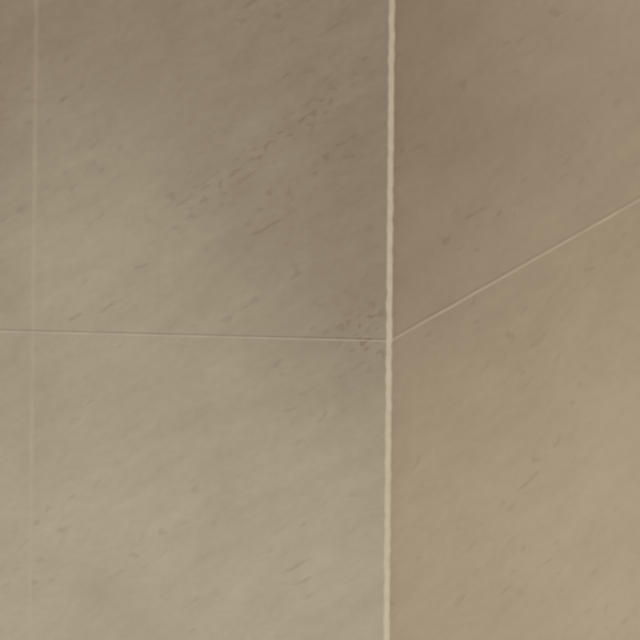
Write a WebGL 2 fragment shader that draws this texture.

```glsl
#version 300 es
precision highp float;
// Beige stone tiles meeting at a corner, with pale grout seams between them.
// Soft shade fields set the light on each wall; stretched gradient noise adds
// diagonal veins and pits; seams are distances to slightly wavering segments.
uniform vec2 u_resolution;
out vec4 fragColor;

const vec3 STONE_DARK = vec3(0.530, 0.473, 0.397);
const vec3 STONE_LIGHT = vec3(0.690, 0.640, 0.550);
const vec3 GROUT_DIM = vec3(0.690, 0.635, 0.545);
const vec3 GROUT_BRIGHT = vec3(0.775, 0.715, 0.620);

vec2 hashGradient(vec2 cell) {
  vec3 p = fract(cell.xyx * vec3(0.1031, 0.1030, 0.0973));
  p += dot(p, p.yzx + 33.33);
  float angle = 6.2832 * fract((p.x + p.y) * p.z);
  return vec2(cos(angle), sin(angle));
}

float gradientNoise(vec2 p) {
  vec2 i = floor(p), f = fract(p);
  vec2 w = f * f * f * (f * (f * 6.0 - 15.0) + 10.0);
  float a = dot(hashGradient(i), f);
  float b = dot(hashGradient(i + vec2(1, 0)), f - vec2(1, 0));
  float c = dot(hashGradient(i + vec2(0, 1)), f - vec2(0, 1));
  float d = dot(hashGradient(i + vec2(1, 1)), f - vec2(1, 1));
  return mix(mix(a, b, w.x), mix(c, d, w.x), w.y);
}

float fbm(vec2 p) {
  float sum = 0.0, amplitude = 0.5;
  for (int octave = 0; octave < 4; octave++) {
    sum += amplitude * gradientNoise(p);
    p = mat2(1.6, 1.2, -1.2, 1.6) * p + 7.3;
    amplitude *= 0.55;
  }
  return sum;
}

vec2 rotate(vec2 p, float angle) {
  float c = cos(angle), s = sin(angle);
  return vec2(c * p.x + s * p.y, c * p.y - s * p.x);
}

float blob(vec2 p, vec2 centre, vec2 radius) {
  vec2 d = (p - centre) / radius;
  return exp(-dot(d, d));
}

// Signed offset across a segment (x) and position along it (y, 0 to 1).
vec2 segmentFrame(vec2 p, vec2 a, vec2 b) {
  vec2 ab = b - a;
  float along = dot(p - a, ab) / dot(ab, ab);
  float across = (ab.x * (p.y - a.y) - ab.y * (p.x - a.x)) / length(ab);
  return vec2(across, along);
}

float band(float offset, float halfWidth, float soft) {
  return 1.0 - smoothstep(halfWidth - soft, halfWidth + soft, abs(offset));
}

float leftShade(vec2 p) {
  float shade = mix(0.84, 0.08, smoothstep(0.10, 1.10, p.y));
  shade += 0.20 * blob(p, vec2(0.12, 0.64), vec2(0.16, 0.20));
  shade -= 0.34 * blob(p, vec2(0.61, 0.58), vec2(0.20, 0.28));
  return shade - 0.08 * blob(p, vec2(0.0, 0.75), vec2(0.05, 0.5));
}

float rightShade(vec2 p) {
  float shade = mix(0.70, 0.04, smoothstep(0.10, 0.90, p.y));
  shade += (0.12 + 0.25 * p.y) * smoothstep(0.64, 1.0, p.x);
  return shade - 0.08 * blob(p, vec2(0.62, 0.62), vec2(0.08, 0.3));
}

// Fine mottling, stretched veins and sparse dark pits.
float stoneGrain(vec2 p, float slope) {
  vec2 q = rotate(p, slope);
  float veins = fbm(q * vec2(9.0, 26.0));
  float mottle = fbm(p * 7.0 + 19.0);
  float fine = fbm(q * vec2(55.0, 95.0) + 41.0);
  float pits = smoothstep(0.24, 0.48, gradientNoise(q * vec2(38.0, 80.0) + 5.0));
  float pitArea = smoothstep(-0.05, 0.25, fbm(q * vec2(5.0, 12.0) + 11.0));
  return 0.20 * veins + 0.17 * mottle + 0.15 * fine - 0.20 * pits * pitArea;
}

void main() {
  vec2 p = gl_FragCoord.xy / u_resolution;
  float soft = 0.0012 + 0.5 / u_resolution.y;
  float waver = 0.0016 * gradientNoise(vec2(p.y * 45.0, 3.0));
  vec2 corner = segmentFrame(p, vec2(0.604, 0.0), vec2(0.6125, 1.0));
  float cornerOffset = -corner.x + waver;
  float onRight = smoothstep(-soft, soft, cornerOffset);

  // Stone faces
  float shade = mix(leftShade(p), rightShade(p), onRight);
  shade += stoneGrain(p, mix(0.55, 0.75, onRight)) * mix(1.0, 0.8, onRight);
  vec2 vein = segmentFrame(p, vec2(0.24, 0.63), vec2(0.56, 0.88));
  float veinMask = exp(-pow(vein.x / 0.022, 2.0)) * band(vein.y - 0.5, 0.45, 0.2);
  float roughMask = blob(p, vec2(0.575, 0.475), vec2(0.045, 0.045)) * (1.0 - onRight);
  float crumbs = smoothstep(0.08, 0.4, gradientNoise(rotate(p, 0.6) * vec2(65.0, 120.0)));
  shade -= crumbs * (0.22 * veinMask + 0.38 * roughMask);
  vec3 color = mix(STONE_DARK, STONE_LIGHT, clamp(shade, -0.2, 1.15));
  color *= mix(vec3(0.995, 1.0, 1.0), vec3(1.01, 0.99, 0.97), onRight);

  // Thin seams: faint upright, level joint and rising joint
  float wear = 0.75 + 0.5 * gradientNoise(p * 28.0);
  vec2 faint = segmentFrame(p, vec2(0.046, 0.0), vec2(0.057, 1.0));
  float faintSeam = band(faint.x + waver, 0.0028, soft + 0.0015);
  color = mix(color, GROUT_DIM, faintSeam * wear * mix(0.65, 0.32, p.y));
  vec2 level = segmentFrame(p, vec2(0.0, 0.482), vec2(0.605, 0.467));
  float levelMask = 1.0 - onRight;
  color *= 1.0 - 0.09 * levelMask * band(level.x - 0.0028, 0.0012, soft);
  color = mix(color, GROUT_DIM, 0.75 * wear * levelMask * band(level.x, 0.0014, soft));
  vec2 rising = segmentFrame(p, vec2(0.612, 0.468), vec2(1.0, 0.688));
  float risingSeam = band(rising.x + 0.5 * waver, 0.0020, soft);
  color *= 1.0 - 0.05 * onRight * band(rising.x - 0.004, 0.002, soft);
  color = mix(color, GROUT_DIM, 0.75 * wear * onRight * risingSeam);

  // Bright corner seam with a soft shadow on its right
  color *= 1.0 - 0.07 * onRight * exp(-cornerOffset / 0.010);
  float cornerWidth = 0.0045 + 0.0012 * gradientNoise(vec2(p.y * 60.0, 9.0));
  vec3 grout = mix(GROUT_BRIGHT, GROUT_DIM, 0.75 * p.y) + 0.05 * fbm(p * 60.0);
  color = mix(color, grout, 0.92 * band(cornerOffset, cornerWidth, soft + 0.0008));
  fragColor = vec4(color, 1.0);
}
```
